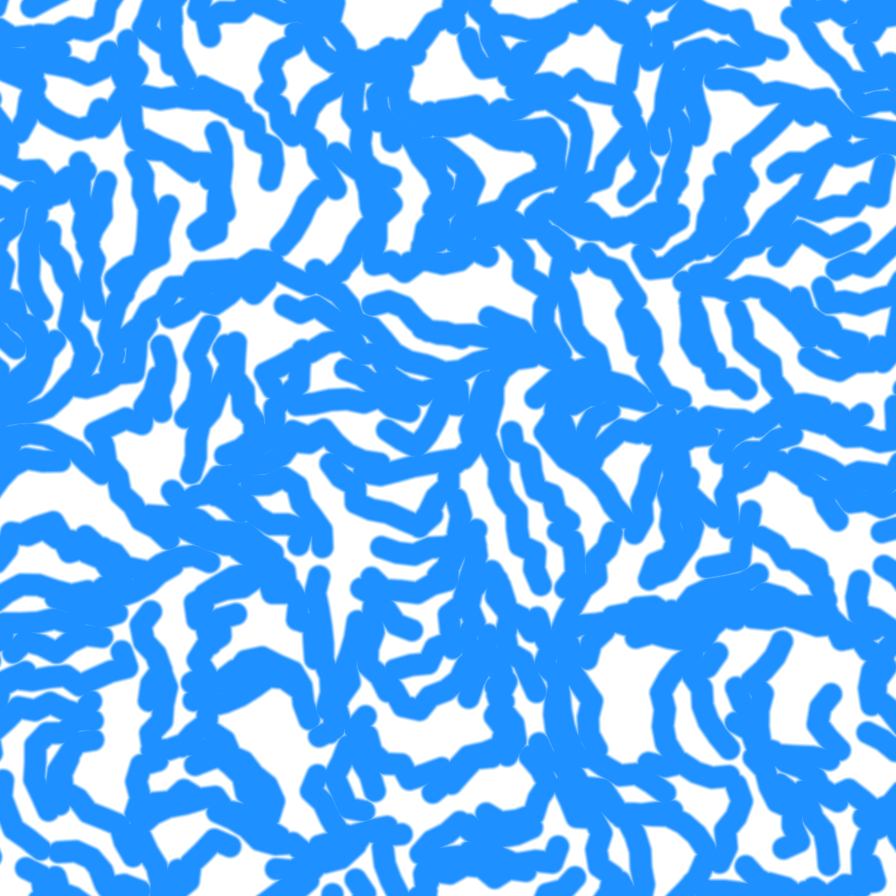
Give the GLSL for this pattern, as a WebGL 1 fragment shader.

```glsl
precision highp float;
uniform vec2 u_resolution;

const vec3 PAPER = vec3(1.0);
const vec3 INK = vec3(0.118, 0.565, 1.0);

const float CELLS = 16.0;         // one stroke per cell
const float STROKE_RADIUS = 0.0125;
const float STEP_LENGTH = 0.019;
const int MAX_STEPS = 5;          // per half stroke
const float EDGE_SOFTNESS = 0.0027;

float hash(vec2 p, float seed) {
  return fract(sin(dot(p, vec2(127.1, 311.7)) + seed * 74.7) * 43758.5);
}

float cornerSlope(vec2 corner, vec2 offset) {
  float a = 6.2832 * hash(corner, 5.0);
  return dot(vec2(cos(a), sin(a)), offset);
}

float gradientNoise(vec2 p) {
  vec2 i = floor(p);
  vec2 f = p - i;
  vec2 u = f * f * f * (f * (f * 6.0 - 15.0) + 10.0);
  vec2 e = vec2(1.0, 0.0);
  float low = mix(cornerSlope(i, f), cornerSlope(i + e.xy, f - e.xy), u.x);
  float high = mix(cornerSlope(i + e.yx, f - e.yx), cornerSlope(i + e.xx, f - e.xx), u.x);
  return mix(low, high, u.y);
}

float flowAngle(vec2 p, float frequency, float swing) {
  return 0.9 + swing * gradientNoise(p * frequency + 13.0);
}

float segmentDistance(vec2 p, vec2 a, vec2 b) {
  vec2 ab = b - a;
  float t = clamp(dot(p - a, ab) / dot(ab, ab), 0.0, 1.0);
  return length(p - a - t * ab);
}

// Walks along the flow from the start, with a random turn at each step
float halfStrokeDistance(vec2 p, vec2 start, vec2 id, float side, float wobble) {
  float steps = 2.0 + floor(4.0 * hash(id, 3.0 + side));
  float nearest = 1.0;
  vec2 from = start;
  for (int i = 0; i < MAX_STEPS; i++) {
    float n = float(i);
    if (n >= steps) break;
    float turn = wobble * (2.0 * hash(id, 20.0 + side * (n + 1.0)) - 1.0);
    float angle = flowAngle(from, 4.0, 5.5) + turn;
    vec2 to = from + side * STEP_LENGTH * vec2(cos(angle), sin(angle));
    nearest = min(nearest, segmentDistance(p, from, to));
    from = to;
  }
  return nearest;
}

// Distance to the closest stroke of the surrounding cells
float strokesDistance(vec2 p, float cells) {
  float reach = STEP_LENGTH * float(MAX_STEPS) + STROKE_RADIUS + EDGE_SOFTNESS;
  vec2 home = floor(p * cells);
  float nearest = 1.0;
  for (int y = -2; y <= 2; y++) {
    for (int x = -2; x <= 2; x++) {
      vec2 id = home + vec2(float(x), float(y));
      vec2 start = (id + vec2(hash(id, 1.0), hash(id, 2.0))) / cells;
      if (distance(p, start) > reach) continue;
      nearest = min(nearest, halfStrokeDistance(p, start, id, 1.0, 0.75));
      nearest = min(nearest, halfStrokeDistance(p, start, id, -1.0, 0.75));
    }
  }
  return nearest;
}

void main() {
  vec2 p = gl_FragCoord.xy / min(u_resolution.x, u_resolution.y);
  float d = strokesDistance(p, CELLS) - STROKE_RADIUS;
  float paper = smoothstep(-EDGE_SOFTNESS, EDGE_SOFTNESS, d);
  gl_FragColor = vec4(mix(INK, PAPER, paper), 1.0);
}
```
